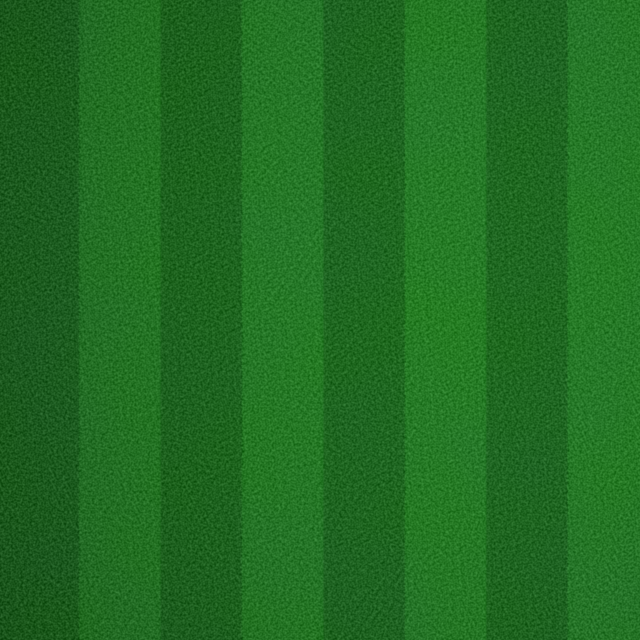
Give the GLSL for this texture, as a three.js fragment shader.

```glsl
varying vec2 vUv;

// Unit gradient for a lattice point
vec2 latticeGradient(vec2 cell) {
  float angle = 6.2832 * fract(sin(dot(cell, vec2(127.1, 311.7))) * 43758.5);
  return vec2(cos(angle), sin(angle));
}

float gradientNoise(vec2 p) {
  vec2 cell = floor(p);
  vec2 f = fract(p);
  vec2 blend = f * f * f * (f * (f * 6.0 - 15.0) + 10.0);
  float a = dot(latticeGradient(cell), f);
  float b = dot(latticeGradient(cell + vec2(1.0, 0.0)), f - vec2(1.0, 0.0));
  float c = dot(latticeGradient(cell + vec2(0.0, 1.0)), f - vec2(0.0, 1.0));
  float d = dot(latticeGradient(cell + vec2(1.0, 1.0)), f - vec2(1.0, 1.0));
  return mix(mix(a, b, blend.x), mix(c, d, blend.x), blend.y);
}

void main() {
  // Fine turf grain: two octaves, each turned off the axes
  vec2 turned = mat2(0.8, 0.6, -0.6, 0.8) * vUv;
  vec2 counterTurned = mat2(0.9, -0.436, 0.436, 0.9) * vUv;
  float grain = 0.8 * gradientNoise(turned * 190.0 + 7.3)
              + 1.1 * gradientNoise(counterTurned * 310.0 + 31.7);

  // Eight mown stripes, dark first, with slightly ragged borders
  float stripe = (vUv.x + 0.0035 + 0.0012 * grain) / 0.1272;
  float light = smoothstep(-0.06, 0.06, -sin(3.14159 * stripe));
  vec3 darkGrass = vec3(0.118, 0.392, 0.125);
  vec3 lightGrass = vec3(0.145, 0.464, 0.148);
  vec3 color = mix(darkGrass, lightGrass, light);

  // Soft light, strongest right of centre and fading to the left
  vec2 fromGlow = (vUv - vec2(0.74, 0.58)) * vec2(1.0, 0.75);
  color *= 1.04 - 0.28 * dot(fromGlow, fromGlow);

  // Broad patches drifting between warm and cool green
  float patches = gradientNoise(vUv * 5.0 + 3.1) + 0.5 * gradientNoise(vUv * 13.0);
  color *= 1.0 + patches * vec3(-0.04, 0.02, -0.16);

  // Blade shadows and highlights, paler where they catch the light
  color += grain * vec3(0.088, 0.094, 0.088);
  gl_FragColor = vec4(clamp(color, 0.0, 1.0), 1.0);
}
```
